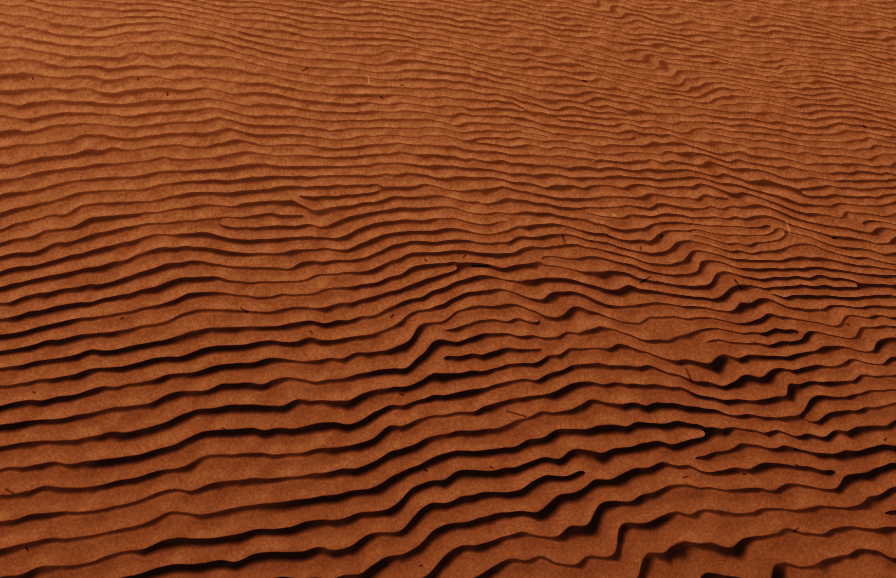
Write a Shadertoy shader that draws this texture.

```glsl
float hash(vec2 p) {
    vec3 q = fract(vec3(p.xyx) * 0.1031);
    q += dot(q, q.yzx + 33.33);
    return fract((q.x + q.y) * q.z);
}

float noise(vec2 p) {
    vec2 i = floor(p), f = fract(p);
    f = f * f * (3.0 - 2.0 * f);
    return mix(mix(hash(i), hash(i + vec2(1, 0)), f.x),
               mix(hash(i + vec2(0, 1)), hash(i + vec2(1, 1)), f.x), f.y);
}

float fbm(vec2 p) {
    float sum = 0.0, amp = 0.5;
    for (int i = 0; i < 4; i++) {
        sum += amp * noise(p);
        p = mat2(1.6, 1.2, -1.2, 1.6) * p + 7.3;
        amp *= 0.5;
    }
    return sum;
}

// Ripple count at a ground point; whole numbers are equivalent crests
float ripplePhase(vec2 ground) {
    float tilt = mix(0.13, -0.17, smoothstep(0.58, 1.4, ground.y + 0.15 * ground.x));
    float rough = smoothstep(-0.35, 0.5, ground.x);
    float phase = 56.0 * (ground.y - tilt * ground.x);
    // Kinks line up in bands that run down to the right
    vec2 band = vec2(ground.x + 1.3 * ground.y, ground.x - 0.7 * ground.y);
    phase += 1.5 * (noise(band * vec2(4.5, 2.0) + 4.0) - 0.5);
    phase += mix(0.8, 1.4, rough) * (noise(band * vec2(11.0, 5.0)) - 0.5);
    phase += mix(0.35, 0.85, rough) * (noise(band * vec2(25.0, 12.0)) - 0.5);
    phase += mix(0.12, 0.35, rough) * (noise(ground * vec2(60.0, 45.0)) - 0.5);
    // Paired forks: a crest begins at one and ends at its neighbour
    for (int i = 0; i < 22; i++) {
        float k = float(i);
        vec2 fork = vec2(mix(-0.5, 0.6, sqrt(hash(vec2(k, 3.0)))),
                         mix(0.58, 1.15, hash(vec2(k, 8.0))));
        vec2 a = ground - fork, b = a - vec2(0.13, 0.01);
        phase += (mod(k, 2.0) * 2.0 - 1.0) * (atan(a.y, a.x) - atan(b.y, b.x)) / 6.2832;
    }
    return phase;
}

vec3 sandColor(float tone) {
    vec3 ramp[6] = vec3[6](vec3(0.06, 0.02, 0.01), vec3(0.21, 0.07, 0.03),
                           vec3(0.32, 0.13, 0.05), vec3(0.44, 0.19, 0.08),
                           vec3(0.54, 0.26, 0.12), vec3(0.65, 0.36, 0.19));
    float t = clamp(tone, 0.0, 1.15) * 5.0;
    int i = min(int(t), 4);
    return mix(ramp[i], ramp[i + 1], t - float(i));
}

// Signed tone of scattered twigs and pebbles
float debris(vec2 uv, float pixel) {
    float sum = 0.0;
    for (int i = 0; i < 44; i++) {
        float k = float(i);
        vec2 pos = vec2(1.55 * hash(vec2(k, 21.0)), hash(vec2(k, 34.0)));
        float angle = 2.4 * hash(vec2(k, 55.0)) - 1.6;
        float size = mix(0.002, 0.016, pow(hash(vec2(k, 13.0)), 4.0)) * (1.2 - 0.5 * pos.y);
        vec2 dir = vec2(cos(angle), sin(angle)), d = uv - pos;
        float dist = length(d - dir * clamp(dot(d, dir), -size, size)) - 0.001;
        float mask = 1.0 - smoothstep(-pixel * 0.5, pixel, dist);
        sum += mask * (hash(vec2(k, 89.0)) > 0.8 ? 0.3 : -0.45);
    }
    return sum;
}

void mainImage(out vec4 fragColor, in vec2 fragCoord) {
    vec2 uv = fragCoord / iResolution.y;
    float pixel = 1.0 / iResolution.y;

    // Flat ground seen in perspective
    float depth = 1.0 / (1.7 - uv.y);
    vec2 ground = vec2((uv.x - 0.77) * depth, depth);
    float footprint = 56.0 * depth * depth * pixel;

    // Crests that climb to the right cast wider shadows
    float phase = ripplePhase(ground);
    float f = fract(phase);
    float across = dFdx(phase);
    float climb = clamp((round(across) - across) / footprint, -0.4, 0.6);

    // Ripples: crisp upper edge of shadow, softer lower edge, tapering along the crest
    float patchy = fbm(ground * vec2(11.0, 30.0) + 20.0);
    float open = smoothstep(0.2, 0.68, patchy + 0.25 * climb);
    float width = mix(0.12, 0.43, open);
    float soft = 0.03 + 0.5 * footprint;
    float shadow = smoothstep(0.62 - width - soft, 0.62 - 0.45 * width, f)
                 * (1.0 - smoothstep(0.62 - soft * 0.5, 0.62 + soft, f));
    float resolved = 1.0 - smoothstep(0.13, 0.34, footprint);
    float strength = mix(0.98, 0.35, smoothstep(0.35, 0.88, uv.y)) * mix(0.15, 1.0, resolved);
    strength *= mix(0.6, 1.0, open);
    float slope = 0.06 * cos(6.2832 * (f - 0.8)) * resolved;

    // Broad light, lumps lit from the side, and grit
    float tone = 0.76 + 0.24 * uv.y - 0.04 * uv.x + slope;
    tone += 0.07 * (fbm(ground * vec2(3.0, 5.0) + 40.0) - 0.47);
    vec2 lump = ground * vec2(50.0, 65.0);
    tone += 0.17 * (noise(lump) - noise(lump + vec2(0.3, -0.5)));
    tone += 0.06 * (noise(uv * vec2(150.0, 210.0)) - 0.5);
    tone += 0.17 * (noise(uv * 330.0 + 9.0) - 0.5);

    // Low dune fold in the far left corner
    float fold = uv.y - 0.93 - 0.12 * uv.x + 0.02 * sin(uv.x * 14.0);
    tone += 0.08 * exp(-abs(fold) * 45.0) * (1.0 - smoothstep(0.1, 0.4, uv.x));

    tone *= 1.0 - shadow * strength;
    tone += debris(uv, pixel);
    fragColor = vec4(sandColor(tone), 1.0);
}
```
